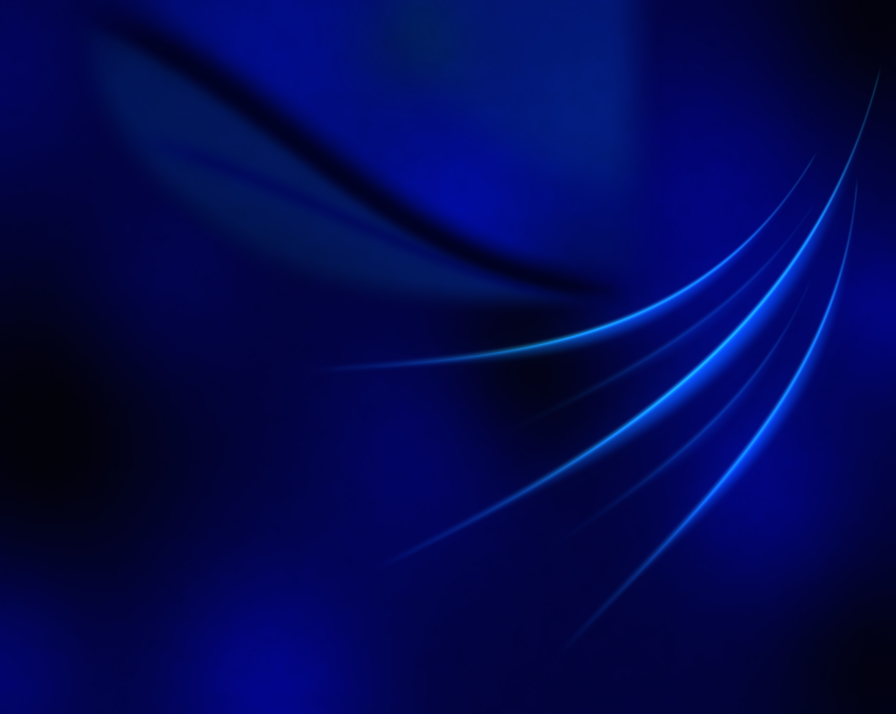
Reproduce this background procedurally as a Shadertoy shader.

```glsl
// Deep blue backdrop of soft glows with a folded silk leaf at the upper left
// and a fan of luminous blades at the right. Every edge is a chord bent by a
// skewed parabola; glows are Gaussians, blades a thin core with a lit body.

const float ASPECT = 1.255;

// Centre, radius and strength of each glow; negative strength darkens.
const vec4 GLOWS[12] = vec4[12](
    vec4(0.00, 0.90, 0.14, 0.13), vec4(0.23, 0.60, 0.13, 0.11),
    vec4(0.38, 0.03, 0.16, 0.30), vec4(0.00, 0.06, 0.13, 0.20),
    vec4(0.59, 0.36, 0.16, 0.16), vec4(1.00, 0.70, 0.21, 0.26),
    vec4(1.07, 0.31, 0.14, 0.24), vec4(1.25, 0.56, 0.10, 0.22),
    vec4(0.06, 0.40, 0.22, -0.21), vec4(1.22, 0.98, 0.18, -0.20),
    vec4(0.74, 0.49, 0.13, -0.20), vec4(1.23, 0.06, 0.16, -0.17));

// Blade chords: start xy, end xy.
const vec4 CHORDS[5] = vec4[5](
    vec4(0.422, 0.480, 1.147, 0.792), vec4(0.510, 0.195, 1.235, 0.912),
    vec4(0.776, 0.075, 1.201, 0.756), vec4(0.694, 0.386, 1.142, 0.717),
    vec4(0.768, 0.230, 1.136, 0.609));

// Blade shapes: bend, skew, body width, brightness.
const vec4 SHAPES[5] = vec4[5](
    vec4(0.137, 0.75, 0.018, 0.85), vec4(0.119, 0.60, 0.026, 1.00),
    vec4(0.091, 1.00, 0.019, 0.80), vec4(0.068, 0.80, 0.014, 0.20),
    vec4(0.073, 0.70, 0.014, 0.24));

float gauss(float x) { return exp(-x * x); }

float spot(vec2 p, vec2 centre, float radius) {
    return gauss(length(p - centre) / radius);
}

float hash(vec2 cell) {
    vec3 h = fract(cell.xyx * 0.1031);
    h += dot(h, h.yzx + 33.33);
    return fract((h.x + h.y) * h.z);
}

float noise(vec2 p) {
    vec2 i = floor(p);
    vec2 f = smoothstep(0.0, 1.0, fract(p));
    float low = mix(hash(i), hash(i + vec2(1, 0)), f.x);
    float high = mix(hash(i + vec2(0, 1)), hash(i + vec2(1, 1)), f.x);
    return mix(low, high, f.y);
}

// x: position along the chord; y: signed distance, positive to its right.
vec2 bentChord(vec2 p, vec4 chord, float bend, float skew) {
    vec2 d = chord.zw - chord.xy;
    vec2 rel = p - chord.xy;
    float along = dot(rel, d) / dot(d, d);
    float across = dot(rel, vec2(d.y, -d.x)) / dot(d, d);
    float s = clamp(along, 0.0, 1.0);
    float tilt = 1.0 + skew * (s - 0.5);
    float offset = 4.0 * bend * s * (1.0 - s) * tilt;
    float slope = 4.0 * bend * ((1.0 - 2.0 * s) * tilt + skew * s * (1.0 - s));
    return vec2(along, (across - offset) * length(d) / sqrt(1.0 + slope * slope));
}

vec3 backdrop(vec2 p) {
    float level = 0.24;
    for (int i = 0; i < 12; i++) {
        vec2 rel = (p - GLOWS[i].xy) * vec2(1.08, 0.92);
        level += GLOWS[i].w * gauss(length(rel) / GLOWS[i].z);
    }
    level = max(level, 0.045);
    return vec3(0.006, 0.008 + 0.02 * level, level);
}

vec3 addSilk(vec3 color, vec2 p) {
    vec2 ridge = bentChord(p, vec4(0.131, 0.976, 0.850, 0.593), 0.040, 3.6);
    vec2 hem = bentChord(p, vec4(0.090, 0.935, 0.860, 0.575), 0.189, -0.5);
    vec2 crease = bentChord(p, vec4(0.155, 0.813, 0.833, 0.577), 0.007, 12.0);
    float taper = clamp(ridge.x, 0.0, 1.0);

    // Broad petal above the ridge, with a round fold at its top
    float fold = 1.0 - smoothstep(0.32, 0.40, length(p - vec2(0.90, 1.10)));
    vec3 petal = mix(vec3(0.004, 0.045, 0.46), vec3(0.006, 0.085, 0.45), fold);
    petal += vec3(0.0, 0.0, 0.15) * spot(p, vec2(0.64, 0.71), 0.12);
    petal += vec3(0.0, 0.0, 0.08) * spot(p, vec2(0.40, 0.92), 0.12);
    petal += vec3(0.0, 0.04, -0.10) * spot(p, vec2(0.57, 0.94), 0.08);
    petal += vec3(0.0, 0.025, 0.04) * spot(p, vec2(0.83, 0.85), 0.10);
    petal -= vec3(0.0, 0.0, 0.10) * spot(p, vec2(0.82, 0.62), 0.08);
    float petalMask = smoothstep(0.0, mix(0.065, 0.04, taper), -ridge.y)
        * smoothstep(0.10, 0.28, p.x)
        * (1.0 - smoothstep(0.85, 0.93, p.x)) * smoothstep(0.59, 0.65, p.y);
    color = mix(color, petal, petalMask);

    // Leaf between the ridge and the hem
    float leafMask = smoothstep(0.0, 0.025, ridge.y)
        * smoothstep(-0.01, mix(0.05, 0.035, taper), -hem.y)
        * smoothstep(-0.02, 0.12, hem.x) * (1.0 - smoothstep(0.86, 1.02, hem.x));
    vec3 leaf = mix(vec3(0.005, 0.085, 0.34), vec3(0.01, 0.11, 0.42), hem.x);
    leaf *= 1.0 - 0.25 * smoothstep(0.0, 0.12, crease.y);
    color = mix(color, leaf, 0.95 * leafMask);

    // Crease and dark ridge, both narrowing to the right
    float creaseFade = smoothstep(0.0, 0.2, crease.x) * (1.0 - smoothstep(0.85, 1.0, crease.x));
    float creaseWidth = mix(0.016, 0.008, taper);
    color = mix(color, vec3(0.0, 0.025, 0.36), 0.75 * creaseFade * gauss(crease.y / creaseWidth));
    float ridgeFade = smoothstep(-0.05, 0.15, ridge.x) * (1.0 - smoothstep(0.92, 1.06, ridge.x));
    float ridgeWidth = mix(0.023, 0.011, taper);
    return mix(color, vec3(0.0, 0.005, 0.12), 0.8 * ridgeFade * gauss(ridge.y / ridgeWidth));
}

vec3 blade(vec2 p, vec4 chord, vec4 shape, float pixel) {
    vec2 c = bentChord(p, chord, shape.x, shape.y);
    float s = clamp(c.x, 0.0, 1.0);
    float rise = smoothstep(0.0, 0.55, s);
    float tip = 1.0 - smoothstep(0.97, 1.0, s);
    float fade = smoothstep(0.0, 0.08, s) * mix(0.10, 1.0, rise)
        * mix(1.0, 0.35, smoothstep(0.75, 0.95, s)) * tip;
    float swell = 16.0 * s * s * (1.0 - s) * (1.0 - s);
    float core = gauss(c.y / max(mix(0.0045, 0.0015, rise) + 0.0018 * swell, pixel));
    float width = 0.003 + shape.z * swell * (0.4 + s);
    float body = smoothstep(-pixel, pixel, c.y) * (1.0 - smoothstep(0.0, 1.3 * width, c.y));
    float haze = gauss(c.y / (0.008 + width)) * swell;
    return shape.w * fade * (core * mix(vec3(0.04, 0.34, 0.58), vec3(0.08, 0.46, 0.50), rise)
        + body * swell * vec3(0.02, 0.30, 0.58) + haze * vec3(0.0, 0.02, 0.07));
}

void mainImage(out vec4 fragColor, in vec2 fragCoord) {
    vec2 p = fragCoord / iResolution.xy * vec2(ASPECT, 1.0);
    vec3 color = addSilk(backdrop(p), p);
    float grain = noise(p * 51.0) + 0.6 * noise(p * 190.0) - 0.8;
    color *= 1.0 + 0.05 * grain;
    for (int i = 0; i < 5; i++) {
        color += blade(p, CHORDS[i], SHAPES[i], 1.0 / iResolution.y);
    }
    fragColor = vec4(clamp(color, 0.0, 1.0), 1.0);
}
```
